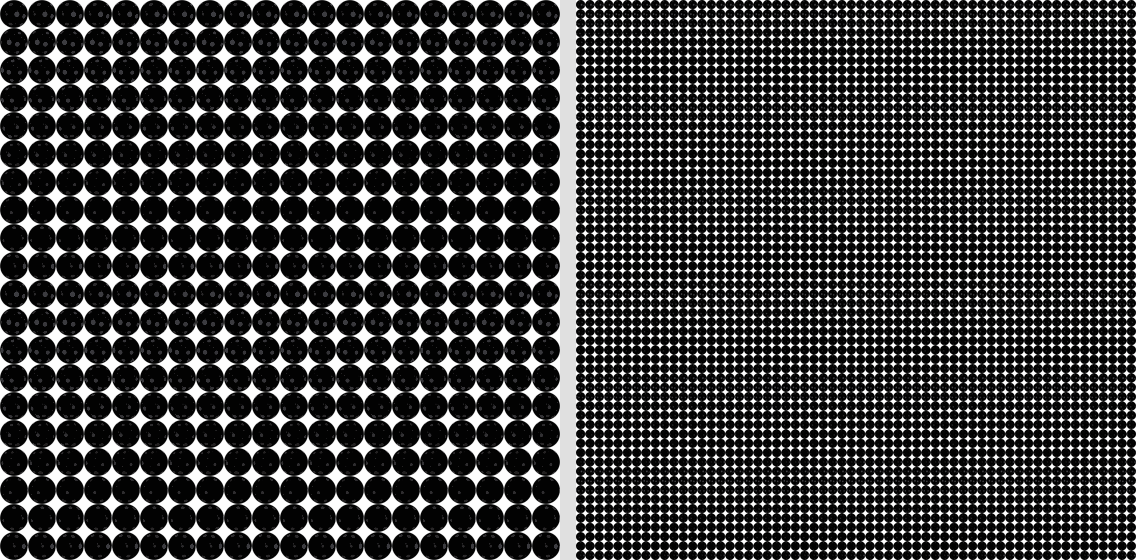
Left: one tile. Right: repeated 3 by 3.
A three.js fragment shader for this pattern:

```glsl
varying vec2 vUv;

const float TAU = 6.2831853;
const float REPEATS = 20.0;
const float ROWS_PER_TURN = 10.0;
const float BALL_RADIUS = 0.495;
const float SOFTNESS = 0.025;

const vec3 PAPER = vec3(0.995);
const vec3 BALL_BLACK = vec3(0.008);
const vec3 SPOT_DARK = vec3(0.13, 0.12, 0.12);
const vec3 SPOT_LIGHT = vec3(0.25, 0.25, 0.27);

float hash(vec2 p) {
  return fract(sin(dot(p, vec2(127.1, 311.7))) * 43758.5453);
}

// Point on the unit sphere; longitude zero faces the viewer
vec3 spherePoint(float longitude, float latitude) {
  return vec3(sin(longitude) * cos(latitude), sin(latitude), cos(longitude) * cos(latitude));
}

float disc(float distanceToCenter, float radius, float softness) {
  return 1.0 - smoothstep(radius - softness, radius + softness, distanceToCenter);
}

// Paint one round spot with a faint lighter rim
vec3 addSpot(vec3 base, vec3 surface, vec3 center, float radius, float shade) {
  float d = distance(surface, center);
  float cover = disc(d, radius, SOFTNESS);
  float rim = smoothstep(0.6 * radius, radius, d) * 0.2;
  return mix(base, mix(SPOT_DARK, SPOT_LIGHT, min(shade + rim, 1.0)), cover);
}

// Six spots in each of three bands of latitude
vec3 addLargeSpots(vec3 base, vec3 surface, float turn) {
  vec3 color = base;
  for (int band = -1; band <= 1; band++) {
    for (int k = 0; k < 6; k++) {
      float step = float(k);
      vec2 seed = vec2(step, float(band) + 5.0);
      float random = hash(seed);
      float longitude = TAU * (step + 0.7 * random) / 6.0;
      float latitude = float(band) * (0.68 + 0.25 * hash(seed + 17.0));
      float radius = mix(0.10, 0.18, hash(seed + 31.0));
      float shade = 0.7 * random;
      // Middle band: a close pair, then smaller spots further apart
      if (band == 0) {
        longitude = 0.86 + 0.5 * step + 0.12 * step * step;
        latitude = -0.1 + 0.2 * (random - 0.5);
        radius = mix(0.19, 0.09, step / 5.0);
        shade = mix(0.85, 0.3, step / 5.0);
      }
      color = addSpot(color, surface, spherePoint(longitude + turn, latitude), radius, shade);
    }
  }
  return color;
}

// Fine specks scattered over the whole sphere
vec3 addSpecks(vec3 base, vec3 surface, float turn) {
  vec3 color = base;
  for (int i = 0; i < 22; i++) {
    vec2 seed = vec2(float(i), 43.0);
    float longitude = TAU * hash(seed);
    float latitude = asin(1.8 * hash(seed + 9.0) - 0.9);
    float radius = mix(0.02, 0.05, hash(seed + 23.0));
    color = addSpot(color, surface, spherePoint(longitude + turn, latitude), radius, 0.3);
  }
  return color;
}

void main() {
  vec2 grid = vUv * REPEATS;
  vec2 cell = mod(floor(grid), REPEATS);
  vec2 p = fract(grid) - 0.5;

  // Each row rolls the ball further; each ball wobbles a little
  float turn = cell.y * TAU / ROWS_PER_TURN + 0.1 * (hash(cell) - 0.5);

  vec2 facing = p / BALL_RADIUS;
  vec3 surface = vec3(facing, sqrt(max(0.0, 1.0 - dot(facing, facing))));

  vec3 ball = addSpecks(BALL_BLACK, surface, turn);
  ball = addLargeSpots(ball, surface, turn);

  float cover = disc(length(p), BALL_RADIUS, SOFTNESS);
  gl_FragColor = vec4(mix(PAPER, ball, cover), 1.0);
}
```
